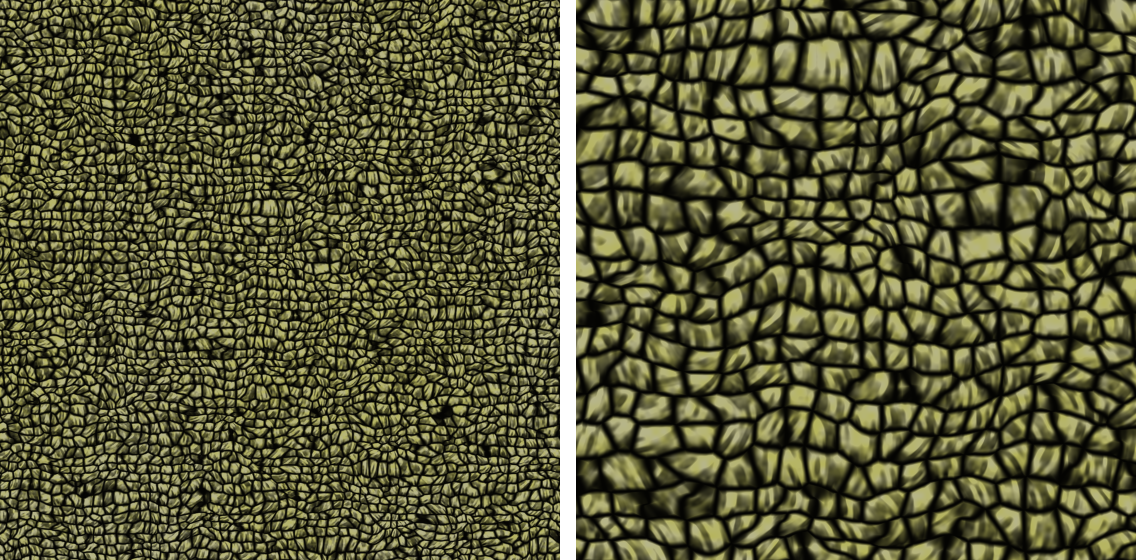
Left, the full canvas; right, a detail of the centre.
This texture is drawn by a WebGL 2 fragment shader. Its source:

```glsl
#version 300 es
precision highp float;
// Olive loop-pile carpet: uneven rows of short yarn loops, lit from above.
// Each loop is a cell of a Voronoi pattern built on jittered, tilted segments;
// stretched noise draws the strands, slow noise bends rows and shifts the hue.

uniform vec2 u_resolution;
out vec4 fragColor;

const vec2 LOOPS = vec2(53.0, 58.0);   // columns and rows across the canvas
const int SAMPLES = 2;                 // supersampling per axis

struct Loop {
    vec2 id;        // grid cell that owns the loop
    vec2 offset;    // from the nearest point of its core
    vec2 local;     // from its centre
    float gap;      // distance to the neighbouring loop, zero in the crease
};

vec2 hash22(vec2 p) {
    vec3 q = fract(p.xyx * vec3(0.1031, 0.1030, 0.0973));
    q += dot(q, q.yzx + 33.33);
    return fract((q.xx + q.yz) * q.zy);
}

float valueNoise(vec2 p) {
    vec2 i = floor(p), f = fract(p);
    f = f * f * (3.0 - 2.0 * f);
    float low = mix(hash22(i).x, hash22(i + vec2(1, 0)).x, f.x);
    float high = mix(hash22(i + vec2(0, 1)).x, hash22(i + vec2(1, 1)).x, f.x);
    return mix(low, high, f.y);
}

mat2 rotation(float angle) {
    float c = cos(angle), s = sin(angle);
    return mat2(c, s, -s, c);
}

// Bends the straight grid so that rows drift and wobble.
vec2 bendRows(vec2 p) {
    vec2 wobble = vec2(valueNoise(p * 0.31), valueNoise(p * 0.37 + 40.0));
    return p + (wobble - 0.5) * vec2(0.9, 1.1);
}

// Finds the closest loop core and the margin to the runner-up.
Loop nearestLoop(vec2 p, float disorder) {
    Loop best;
    vec2 cell = floor(p);
    float first = 9.0, second = 9.0;
    for (int y = -1; y <= 1; y++) {
        for (int x = -2; x <= 2; x++) {
            vec2 id = cell + vec2(x, y);
            vec2 place = hash22(id + 17.0), form = hash22(id + 91.0);
            vec2 jitter = (place - 0.5) * vec2(0.75, 0.5) * disorder;
            vec2 local = p - id - 0.5 - jitter;
            float tilt = (form.y - 0.5) * 1.5 * disorder;
            float halfLength = 0.06 + 0.6 * form.x * form.x * form.x;
            vec2 axis = vec2(cos(tilt), sin(tilt));
            vec2 offset = local - axis * clamp(dot(local, axis), -halfLength, halfLength);
            float d = length(offset);
            if (d < first) {
                second = first;
                first = d;
                best.id = id;
                best.offset = offset;
                best.local = local;
            } else {
                second = min(second, d);
            }
        }
    }
    best.gap = second - first;
    return best;
}

// Fine slanted fibres, with a different lean on every loop.
float strands(Loop loop) {
    float lean = (hash22(loop.id + 53.0).x - 0.4) * 1.7;
    vec2 q = rotation(lean) * loop.local;
    q.x += 0.25 * q.y * q.y;
    float fibre = valueNoise(q * vec2(6.5, 2.0) + loop.id * 7.0);
    return smoothstep(0.2, 0.8, fibre);
}

// Nearly neutral creases, olive flanks and pale tips.
vec3 yarnColour(float tone, float greyness) {
    float level = 0.015 + 0.70 * tone;
    float blue = mix(0.49, 0.75, clamp(greyness, 0.0, 1.0));
    return level * vec3(1.0, 0.99, blue);
}

vec3 carpet(vec2 uv) {
    vec2 p = bendRows(uv * LOOPS);
    float disorder = mix(0.55, 1.2, valueNoise(uv * 7.0 + 5.0));
    Loop loop = nearestLoop(p, disorder);

    // Rounded body, light from above, fibres and a little grain
    float body = smoothstep(0.01, 0.36, loop.gap);
    float facing = clamp(loop.offset.y / 0.42, -1.0, 1.0);
    float fibre = strands(loop);
    float grain = valueNoise(uv * 330.0);
    float loopTone = hash22(loop.id + 29.0).y - 0.5;
    float light = 0.74 + 0.27 * facing + 0.62 * (fibre - 0.5)
                + 0.22 * (grain - 0.5) + 0.12 * loopTone;
    float tone = clamp(body * light, 0.0, 1.0);

    // Slow drift between yellow and grey olive
    float drift = valueNoise(uv * vec2(4.0, 3.0) + 11.0) - 0.5;
    float speck = valueNoise(uv * 210.0 + 70.0) - 0.5;
    float greyness = 0.12 + 0.55 * tone - 0.5 * drift + 0.9 * speck + 0.2 * loopTone;
    return yarnColour(tone, greyness);
}

void main() {
    vec3 sum = vec3(0.0);
    for (int i = 0; i < SAMPLES * SAMPLES; i++) {
        vec2 shift = (vec2(i % SAMPLES, i / SAMPLES) + 0.5) / float(SAMPLES) - 0.5;
        sum += carpet((gl_FragCoord.xy + shift) / u_resolution.y);
    }
    fragColor = vec4(sum / float(SAMPLES * SAMPLES), 1.0);
}
```
